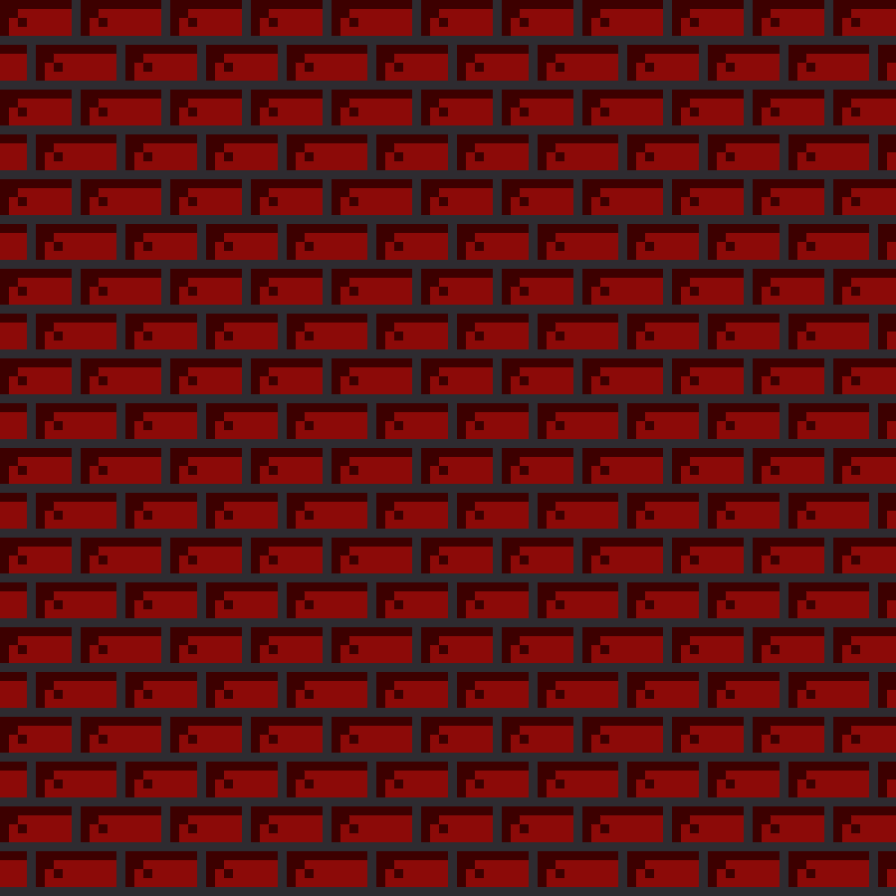
Give the GLSL for this texture, as a Shadertoy shader.

```glsl
// Draws a blocky red brick wall in staggered courses, with shaded top and left edges and a chip in each brick.

const float CELLS = 100.0;         // square cells across the canvas
const float COURSE = 5.0;          // cells per course, mortar included
const float PITCH = 28.0 / 3.0;    // mean cells per brick, mortar included
const float STAGGER = 13.0 / 3.0;  // offset of every second course
const float MORTAR = 1.0;          // joint thickness in cells

const vec3 MORTAR_COLOR = vec3(0.18, 0.17, 0.19);
const vec3 BRICK_COLOR = vec3(0.55, 0.04, 0.03);
const vec3 SHADE_COLOR = vec3(0.24, 0.0, 0.0);

// Smooth-edged coverage of the rectangle from lo to hi
float boxMask(vec2 p, vec2 lo, vec2 hi, float blur) {
    vec2 cover = clamp(min(p - lo, hi - p) / blur + 0.5, 0.0, 1.0);
    return cover.x * cover.y;
}

// Left edge of a brick, snapped to whole cells so widths vary by one
float brickLeft(float index, float shift) {
    return floor(index * PITCH + shift + 0.5);
}

// Shaded top, left side, inner corner step and chip of one brick
float shadeMask(vec2 p, vec2 size, float blur) {
    vec2 outside = vec2(-MORTAR);
    float top = boxMask(p, outside, vec2(size.x + MORTAR, 1.0), blur);
    float side = boxMask(p, outside, vec2(1.0, size.y + MORTAR), blur);
    float corner = boxMask(p, outside, vec2(2.0), blur);
    float chip = boxMask(p, vec2(2.0), vec2(3.0), blur);
    return max(max(top, side), max(corner, chip));
}

// Colour of the wall at p, in cells from the top left
vec3 brickWall(vec2 p, float blur) {
    // Split bricks at mid-joint so that all their edges stay smooth
    vec2 q = p + 0.5 * MORTAR;
    float course = floor(q.y / COURSE);
    float shift = STAGGER * mod(course, 2.0);
    float index = floor((floor(q.x) + 0.5 - shift) / PITCH);
    float left = brickLeft(index, shift);
    float right = brickLeft(index + 1.0, shift);

    vec2 local = p - vec2(left, course * COURSE);
    vec2 size = vec2(right - left, COURSE) - MORTAR;
    vec3 brick = mix(BRICK_COLOR, SHADE_COLOR, shadeMask(local, size, blur));
    return mix(MORTAR_COLOR, brick, boxMask(local, vec2(0.0), size, blur));
}

void mainImage(out vec4 fragColor, in vec2 fragCoord) {
    vec2 uv = fragCoord / iResolution.y;
    vec2 p = vec2(uv.x, 1.0 - uv.y) * CELLS;
    fragColor = vec4(brickWall(p, CELLS / iResolution.y), 1.0);
}
```
